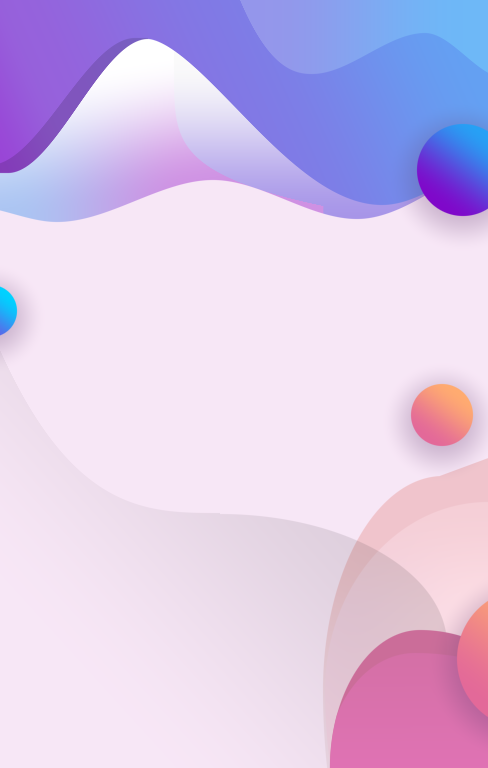
Reproduce this background procedurally as a WebGL 1 fragment shader.

```glsl
precision highp float;
uniform vec2 u_resolution;

float edgeWidth;

float fill(float d) {
  return smoothstep(-edgeWidth, edgeWidth, d);
}

// Eased rise or fall between two crests of a wave
float ease(float x, float x0, float x1, float y0, float y1) {
  return mix(y0, y1, smoothstep(x0, x1, x));
}

// Lobed ellipse, positive inside; radii are left, right, up, down
float lobe(vec2 p, vec2 center, vec4 radii) {
  vec2 q = p - center;
  vec2 r = vec2(q.x < 0.0 ? radii.x : radii.y, q.y > 0.0 ? radii.z : radii.w);
  float k = length(q / r);
  return k * (1.0 - k) / max(length(q / (r * r)), 0.001);
}

// Lower edge of the blue sheet
float sheetEdge(float x) {
  if (x < 1.48) return ease(x, 0.08, 1.48, 5.95, 7.29);
  if (x < 3.82) return ease(pow((x - 1.48) / 2.34, 0.83), 0.0, 1.0, 7.29, 5.63);
  return ease(x, 3.82, 5.4, 5.63, 6.28);
}

// Lower edge of the pale veil
float veilEdge(float x) {
  if (x < 0.57) return ease(x, -0.3, 0.57, 5.62, 5.46);
  if (x < 2.13) return ease(x, 0.57, 2.13, 5.46, 5.88);
  if (x < 3.57) return ease(x, 2.13, 3.57, 5.88, 5.49);
  return ease(x, 3.57, 5.4, 5.49, 6.24);
}

// Lower edge of the corner highlight
float cornerEdge(float x) {
  if (x < 3.12) return 6.94 + 0.74 * pow((3.12 - x) / 0.72, 2.3);
  if (x < 4.25) return ease(x, 3.12, 4.25, 6.94, 7.35);
  return ease(x, 4.25, 5.05, 7.35, 6.9);
}

// Shaded ball with a soft drop shadow
vec3 ball(vec3 col, vec2 p, vec2 center, float r, vec3 low, vec3 high) {
  vec2 q = p - center;
  float shadow = 1.0 - smoothstep(-0.15, 0.3, length(q + vec2(0.0, 0.07)) - r);
  col = mix(col, vec3(0.4, 0.25, 0.45), 0.3 * shadow);
  vec3 skin = mix(low, high, smoothstep(-0.95, 0.95, dot(q, vec2(0.6, 0.8)) / r));
  return mix(col, skin, fill(r - length(q)));
}

vec3 lowerShapes(vec3 col, vec2 p) {
  // Rosy hill and its lighter inner layer
  float hill = lobe(p, vec2(4.43, 0.78), vec4(1.2, 1.2, 2.14, 3.0));
  hill = max(hill, min(2.81 + 0.37 * (p.x - 4.1) - p.y, p.x - 4.1));
  vec3 rose = mix(vec3(0.93, 0.85, 0.9), vec3(0.94, 0.77, 0.8), smoothstep(0.0, 2.4, p.y));
  col = mix(col, rose, fill(hill));
  float inner = lobe(p, vec2(4.88, 0.78), vec4(1.63, 1.63, 1.88, 3.0));
  vec3 blush = mix(vec3(0.94, 0.82, 0.88), vec3(0.99, 0.87, 0.9), smoothstep(3.3, 4.8, p.x));
  blush = mix(blush, vec3(0.96, 0.81, 0.84), smoothstep(1.4, 2.7, p.y));
  col = mix(col, blush, fill(inner));

  // Translucent grey sweep
  float sweep = 2.55 + 1.63 * pow(max(1.0 - p.x / 2.2, 0.0), 3.0) - p.y;
  if (p.x > 2.2) sweep = lobe(p, vec2(2.2, 1.23), vec4(2.27, 2.27, 1.31, 1.55));
  float shade = 0.11 * smoothstep(0.8, 3.6, dot(p, vec2(0.55, 0.5)));
  col *= 1.0 - shade * fill(sweep);

  // Magenta mound
  float mound = lobe(p, vec2(4.2, 0.0), vec4(0.9, 1.4, 1.38, 1.38));
  col = mix(col, vec3(0.79, 0.41, 0.59), 0.95 * fill(mound));
  float core = lobe(p, vec2(4.15, 0.0), vec4(0.88, 1.7, 1.15, 1.15));
  vec3 magenta = mix(vec3(0.88, 0.45, 0.71), vec3(0.84, 0.44, 0.66), p.y);
  return mix(col, magenta, 0.95 * fill(min(core, mound)));
}

vec3 upperWaves(vec3 col, vec2 p) {
  // Pale veil with a folded inner edge
  vec3 left = mix(vec3(0.67, 0.77, 0.95), vec3(0.81, 0.57, 0.89), smoothstep(0.1, 1.9, p.x));
  left = mix(left, vec3(1.0), smoothstep(5.7, 7.1, p.y + 0.15 * (1.5 - p.x)));
  vec3 right = mix(vec3(0.65, 0.58, 0.91), vec3(0.98), smoothstep(5.4, 7.1, p.y));
  float fold = 1.74 + 0.6 * pow(clamp((7.18 - p.y) / 1.3, 0.0, 1.2), 5.0);
  vec3 veil = mix(left, right, fill(p.x - fold));
  col = mix(col, veil, fill(p.y - veilEdge(p.x)));

  // Violet to blue sheet with a shaded left slope
  float t = p.x - 0.45 * (7.68 - p.y);
  vec3 sheet = mix(vec3(0.6, 0.27, 0.84), vec3(0.59, 0.38, 0.86), smoothstep(-0.8, 0.1, t));
  sheet = mix(sheet, vec3(0.5, 0.48, 0.9), smoothstep(-0.1, 2.4, t));
  sheet = mix(sheet, vec3(0.39, 0.63, 0.95), smoothstep(2.0, 4.6, t));
  float slope = ease(p.x, -0.1, 1.35, 6.03, 7.3);
  sheet *= 1.0 - 0.14 * fill(slope - p.y) * fill(1.48 - p.x);
  vec3 glow = mix(vec3(0.58, 0.59, 0.92), vec3(0.43, 0.72, 0.97), smoothstep(2.6, 4.7, p.x));
  sheet = mix(sheet, glow, fill(p.y - cornerEdge(p.x)));
  return mix(col, sheet, fill(p.y - sheetEdge(p.x)));
}

void main() {
  // Canvas spans 4.88 by 7.68 design units
  vec2 p = gl_FragCoord.xy / u_resolution * vec2(4.88, 7.68);
  edgeWidth = 0.75 * 7.68 / u_resolution.y;

  vec3 col = lowerShapes(vec3(0.97, 0.905, 0.965), p);
  col = upperWaves(col, p);

  vec3 coral = vec3(0.89, 0.41, 0.6);
  vec3 apricot = vec3(1.0, 0.67, 0.44);
  col = ball(col, p, vec2(4.63, 5.98), 0.46, vec3(0.5, 0.03, 0.79), vec3(0.15, 0.63, 0.96));
  col = ball(col, p, vec2(-0.09, 4.57), 0.26, vec3(0.4, 0.35, 0.9), vec3(0.0, 0.82, 1.0));
  col = ball(col, p, vec2(4.42, 3.53), 0.31, coral, apricot);
  col = ball(col, p, vec2(5.27, 1.09), 0.7, coral, apricot);
  gl_FragColor = vec4(col, 1.0);
}
```
